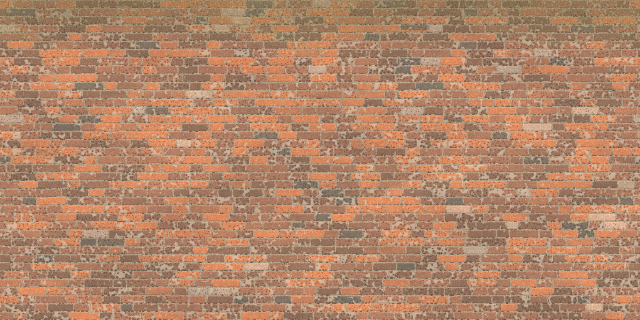
Give the GLSL for this texture, as a Shadertoy shader.

```glsl
// Weathered red brick wall with alternating long and short bricks and pale lime joints.

const float COURSES = 39.0;        // brick rows down the canvas
const float PAIRS = 15.0;          // long + short pairs across the canvas
const float ASPECT = 2.0;          // wall width over height
const float JOINT = 0.0019;        // half of the joint width
const float CORNER = 0.0025;       // rounding of the brick corners
const float WOBBLE = 0.0011;       // waviness of the courses
const float ROUGHNESS = 0.0022;    // chipping of the brick edges
const float MOSS_HEIGHT = 0.86;    // where the damp top band begins

const vec3 BROWN  = vec3(0.56, 0.43, 0.35);
const vec3 RED    = vec3(0.68, 0.48, 0.38);
const vec3 ORANGE = vec3(0.86, 0.54, 0.37);
const vec3 SLATE  = vec3(0.47, 0.44, 0.39);
const vec3 LIME   = vec3(0.84, 0.76, 0.67);
const vec3 MORTAR = vec3(0.72, 0.63, 0.53);
const vec3 MOSS   = vec3(0.57, 0.51, 0.32);

float hash(vec2 p) {
    vec3 q = fract(vec3(p.xyx) * 0.1031);
    q += dot(q, q.yzx + 33.33);
    return fract((q.x + q.y) * q.z);
}

// Distance to the nearest scattered point
float cellular(vec2 p) {
    vec2 cell = floor(p), f = fract(p);
    float nearest = 4.0;
    for (int y = -1; y <= 1; y++)
    for (int x = -1; x <= 1; x++) {
        vec2 o = vec2(x, y), id = cell + o + 50.0;
        vec2 d = o + vec2(hash(id), hash(id + 71.7)) - f;
        nearest = min(nearest, dot(d, d));
    }
    return sqrt(nearest);
}

// Layered sines, about -1 to 1, repeating over the wall width
float waves(vec2 p) {
    float sum = 0.0, amp = 0.5;
    for (int i = 0; i < 4; i++) {
        float k = 3.14159 * float(2 + 3 * i);
        sum += amp * sin(k * p.x + 2.6 * sin(k * 1.3 * p.y + float(i)));
        amp *= 0.65;
    }
    return sum;
}

// Signed distance to a brick with rounded corners
float brickDistance(vec2 p, vec2 halfSize) {
    vec2 d = abs(p) - halfSize + CORNER;
    return length(max(d, 0.0)) + min(max(d.x, d.y), 0.0) - CORNER;
}

void mainImage(out vec4 fragColor, in vec2 fragCoord) {
    vec2 wall = fragCoord / iResolution.xy * vec2(ASPECT, 1.0);
    float pixel = 1.0 / iResolution.y;
    float patches = waves(wall);
    float grain = cellular(wall * 190.0);
    float chips = cellular(wall * 85.0 + 13.0);
    float blotch = cellular(wall * 42.0 + 29.0);

    // Layout: each pair is one long and one short brick
    vec2 p = wall;
    p.y += WOBBLE * waves(wall.xy * vec2(3.0, 0.6) + 0.4);
    vec2 size = vec2(ASPECT / PAIRS, 1.0 / COURSES);
    float row = floor(p.y / size.y);
    float x = p.x / size.x + 0.5 * mod(row, 2.0) + 0.4 * hash(vec2(row + 3.0, 8.0));
    vec2 pairId = vec2(mod(floor(x), PAIRS), row + 2.0);
    float split = mix(0.53, 0.72, hash(pairId + 5.3));
    float isShort = step(split, fract(x));
    float left = isShort * split;
    float right = mix(split, 1.0, isShort);
    vec2 brickId = vec2(pairId.x * 2.0 + isShort, pairId.y);

    // Outline with worn edges
    vec2 local = vec2(fract(x) - 0.5 * (left + right), fract(p.y / size.y) - 0.5) * size;
    vec2 halfSize = 0.5 * vec2((right - left) * size.x, size.y) - JOINT;
    halfSize -= 0.0008 * vec2(hash(brickId + 9.1), hash(brickId + 17.3));
    float d = brickDistance(local, halfSize);
    d += ROUGHNESS * (0.6 * chips + 0.4 * grain - 0.5);
    float brick = 1.0 - smoothstep(-pixel * 0.6, pixel * 0.6, d);

    // Brick tone: random per brick, warmer in the middle of the wall
    float pick = hash(brickId + 31.0);
    float warmBand = smoothstep(0.0, 0.4, wall.y) * (1.0 - smoothstep(0.65, 0.95, wall.y));
    float heat = hash(brickId + 47.0) + 0.12 * patches + 0.16 * warmBand - 0.06;
    vec3 clay = mix(BROWN, RED, smoothstep(0.05, 0.5, heat));
    clay = mix(clay, ORANGE, smoothstep(0.55, 0.9, heat));
    clay = mix(clay, SLATE, 0.85 * step(pick, 0.025 + 0.05 * smoothstep(0.8, 1.0, wall.y)));
    clay = mix(clay, LIME, 0.65 * step(0.975, pick));
    clay *= 0.92 + 0.17 * grain + 0.1 * (0.5 - blotch);

    // Lime smears and pits on the faces
    float wear = hash(brickId + 63.0);
    float smear = smoothstep(0.62, 0.82, 0.55 * blotch + 0.45 * chips + 0.22 * wear);
    clay = mix(clay, LIME, 0.75 * smear);
    clay *= 1.0 - 0.22 * smoothstep(0.22, 0.08, chips) * step(0.4, wear);

    // Light from above: bright upper edge, dark lower edge
    float rim = smoothstep(-0.004, -0.0005, d) * clamp(local.y / halfSize.y, -1.0, 1.0);
    clay *= 1.0 + 0.1 * rim;

    // Joints with shaded gaps
    vec3 lime = MORTAR * (0.86 + 0.28 * grain);
    float gap = smoothstep(0.48, 0.2, chips) * smoothstep(0.0, -halfSize.y, local.y);
    lime *= 1.0 - 0.38 * gap;
    vec3 color = mix(lime, clay, brick);

    // Damp, mossy band along the top
    float damp = smoothstep(MOSS_HEIGHT - 0.05, 1.0, wall.y + 0.05 * patches);
    color = mix(color, MOSS * (0.8 + 0.4 * grain), 0.5 * damp * (0.6 + 0.4 * blotch));
    color *= 1.0 + 0.04 * patches - 0.06 * damp;
    fragColor = vec4(clamp(color, 0.0, 1.0), 1.0);
}
```
